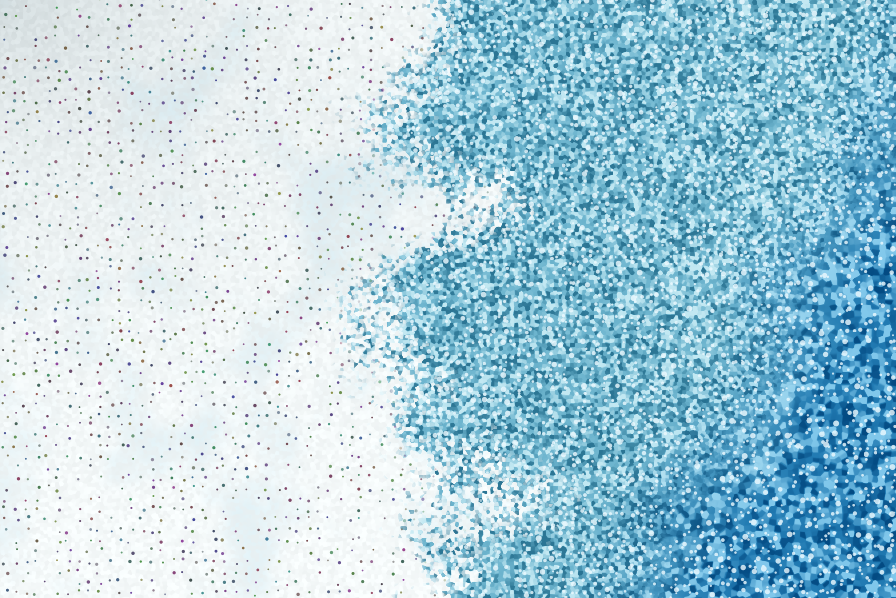
A WebGL 2 fragment shader for this texture:

```glsl
#version 300 es
precision highp float;
// Glitter spilling over white paper: a ragged, noisy shoreline divides pale
// speckled paper from teal flakes that deepen to blue at the lower right.
// Flakes are softly blended jittered cells; specks and sparkles are hashed dots.
uniform vec2 u_resolution;
out vec4 outColor;

const vec3 PAPER = vec3(0.965, 0.982, 0.983);
const vec3 PAPER_SHADE = vec3(0.80, 0.84, 0.85);
const vec3 PAPER_TINT = vec3(0.76, 0.87, 0.91);
const vec3 TEAL_DARK = vec3(0.17, 0.46, 0.58);
const vec3 TEAL_MID = vec3(0.43, 0.71, 0.81);
const vec3 TEAL_LIGHT = vec3(0.76, 0.91, 0.95);
const vec3 BLUE_DARK = vec3(0.01, 0.29, 0.51);
const vec3 BLUE_MID = vec3(0.13, 0.48, 0.70);
const vec3 BLUE_LIGHT = vec3(0.50, 0.78, 0.92);

vec3 hash3(vec2 p) {
    vec3 q = fract(vec3(p.xyx) * vec3(0.1031, 0.1030, 0.0973));
    q += dot(q, q.yxz + 33.33);
    return fract((q.xxy + q.yzz) * q.zyx);
}

float noise(vec2 p) {
    vec2 i = floor(p), f = fract(p);
    f = f * f * (3.0 - 2.0 * f);
    float low = mix(hash3(i).x, hash3(i + vec2(1, 0)).x, f.x);
    float high = mix(hash3(i + vec2(0, 1)).x, hash3(i + vec2(1, 1)).x, f.x);
    return mix(low, high, f.y);
}

float fbm(vec2 p) {
    float sum = 0.0, gain = 0.5;
    for (int i = 0; i < 5; i++) {
        sum += gain * noise(p);
        p = mat2(1.6, 1.2, -1.2, 1.6) * p + 17.3;
        gain *= 0.5;
    }
    return sum / 0.97;
}

// Random flake values, blended softly between jittered cells.
vec2 flakes(vec2 p) {
    vec2 cell = floor(p), sum = vec2(0.0);
    float total = 0.0;
    for (int y = -1; y <= 1; y++)
    for (int x = -1; x <= 1; x++) {
        vec2 id = cell + vec2(x, y);
        vec3 h = hash3(id);
        vec2 d = id + 0.15 + 0.7 * h.xy - p;
        float w = exp(-11.0 * dot(d, d));
        sum += w * vec2(h.z, hash3(id + 91.7).x);
        total += w;
    }
    return sum / total;
}

// One possible dot per cell: x is its coverage, y its random identity.
vec2 dots(vec2 p, float size, float radius, float chance, float soft) {
    vec2 q = p / size, id = floor(q);
    vec3 h = hash3(id + 211.0);
    vec2 center = 0.22 + 0.56 * h.xy;
    float d = length(fract(q) - center) * size;
    float r = radius * (0.65 + 0.7 * fract(h.z * 37.0));
    float dotMask = 1.0 - smoothstep(r - soft, r + soft, d);
    return vec2(dotMask * step(h.z, chance), fract(h.z * 91.0));
}

float bump(float x, float center, float width) {
    float d = (x - center) / width;
    return exp(-d * d);
}

// Horizontal position of the shoreline at height y.
float shoreline(float y) {
    return 0.70 + 0.05 * bump(y, 1.02, 0.10) - 0.05 * bump(y, 0.80, 0.07)
        + 0.10 * bump(y, 0.64, 0.06) - 0.09 * bump(y, 0.46, 0.12)
        + 0.02 * bump(y, 0.17, 0.10);
}

vec3 ramp(vec3 dark, vec3 mid, vec3 light, float t) {
    vec3 c = mix(dark, mid, smoothstep(0.05, 0.5, t));
    return mix(c, light, smoothstep(0.5, 0.95, t));
}

vec3 paper(vec2 p, float grain, float clouds) {
    float corner = exp(-2.6 * length((p - vec2(0.0, 1.0)) * vec2(1.0, 1.5)));
    float shade = corner * 0.85 + 0.12 * bump(p.y, 0.62, 0.22) * clouds;
    vec3 c = mix(PAPER, PAPER_SHADE, shade);
    float tint = smoothstep(0.42, 0.75, clouds) * (0.25 + 0.6 * grain);
    return mix(c, PAPER_TINT, tint * 0.6) + (grain - 0.5) * 0.05;
}

void main() {
    vec2 p = gl_FragCoord.xy / u_resolution.y;
    float soft = 0.6 / u_resolution.y;
    float clouds = fbm(p * 7.0 + 3.1);
    float wisps = fbm(p * 17.0 + 40.0);

    // Distance into the glitter, thinned by a pale drift near the bottom.
    float inland = p.x - shoreline(p.y) + (clouds - 0.5) * 0.20 + (wisps - 0.5) * 0.14;
    vec2 drift = (p - vec2(0.84, 0.155)) * mat2(0.97, 0.24, -0.24, 0.97);
    float pale = exp(-dot(drift * vec2(7.5, 15.0), drift * vec2(7.5, 15.0)));
    float cover = smoothstep(-0.13, 0.17, inland) * (1.0 - 0.55 * pale);

    // Flakes grow coarser towards the deep blue side.
    float depth = p.x - 1.16 - 0.50 * (p.y - 0.22) + (clouds - 0.5) * 0.16;
    float deep = smoothstep(-0.12, 0.20, depth);
    vec2 grain = mix(flakes(p * 150.0), flakes(p * 98.0 + 50.0), smoothstep(0.25, 0.75, deep));

    float tone = grain.x + (wisps - 0.5) * 0.22 + 0.07 * smoothstep(0.95, 1.3, p.x);
    vec3 teal = ramp(TEAL_DARK, TEAL_MID, TEAL_LIGHT, tone);
    vec3 blue = ramp(BLUE_DARK, BLUE_MID, BLUE_LIGHT, tone);
    float flakeMask = smoothstep(grain.y - 0.28, grain.y + 0.28, cover * 1.5 - 0.24);
    vec3 color = mix(paper(p, grain.x, clouds), mix(teal, blue, deep), flakeMask);

    // Dark and coloured specks on the paper.
    vec2 speck = dots(p, 0.0175, 0.0021, 0.62, soft);
    vec3 speckColor = mix(vec3(0.16, 0.17, 0.22), hash3(vec2(speck.y * 97.0, 5.0)), 0.45);
    color = mix(color, speckColor, speck.x * 0.8 * (1.0 - smoothstep(0.05, 0.5, cover)));

    // White sparkles on the glitter.
    float sparkle = max(dots(p, 0.019, 0.0037, 0.48, soft).x,
        dots(p + 0.37, 0.011, 0.0024, 0.35, soft).x);
    color = mix(color, vec3(0.93, 0.98, 1.0), sparkle * 0.8 * smoothstep(0.1, 0.6, cover));
    outColor = vec4(clamp(color, 0.0, 1.0), 1.0);
}
```
